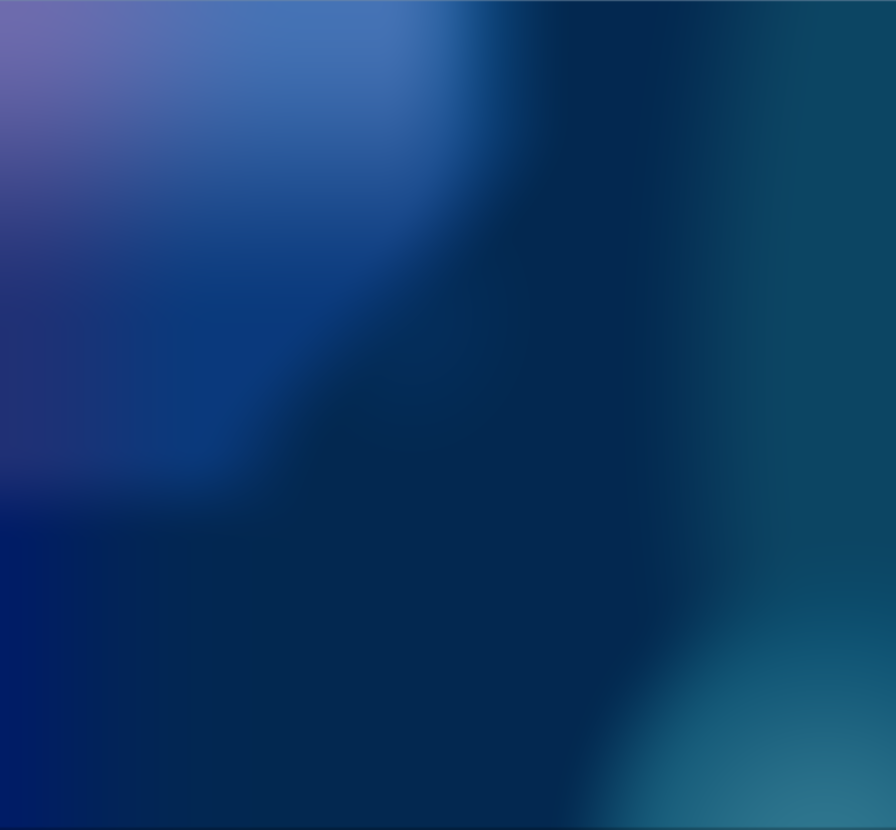
A Shadertoy shader for this background:

```glsl
// Soft blurred backdrop: violet-blue light upper left, teal on the right, cyan glow lower right.

const vec3 NAVY = vec3(0.010, 0.157, 0.312);
const vec3 INDIGO = vec3(0.000, 0.108, 0.400);
const vec3 ROYAL = vec3(0.038, 0.225, 0.485);
const vec3 PLUM = vec3(0.125, 0.190, 0.460);
const vec3 LILAC = vec3(0.430, 0.420, 0.680);
const vec3 SKY = vec3(0.270, 0.450, 0.710);
const vec3 AZURE = vec3(0.060, 0.310, 0.550);
const vec3 TEAL = vec3(0.048, 0.270, 0.388);
const vec3 LAGOON = vec3(0.045, 0.312, 0.440);
const vec3 CYAN = vec3(0.185, 0.465, 0.560);

// Elliptical falloff: 1 inside the inner rim, 0 beyond the outer rim.
float ellipseGlow(vec2 p, vec2 center, vec2 radii, float inner, float outer) {
    return 1.0 - smoothstep(inner, outer, length((p - center) / radii));
}

// Blue curtain whose right border leans outward toward the top.
float curtainMask(vec2 p) {
    float border = 0.29 + 0.285 * smoothstep(0.40, 0.86, p.y);
    float side = 1.0 - smoothstep(border - 0.09, border + 0.07, p.x);
    return side * smoothstep(0.345, 0.465, p.y);
}

// Violet to blue across, brightening upward.
vec3 curtainColor(vec2 p) {
    vec3 low = mix(PLUM, ROYAL, smoothstep(0.0, 0.24, p.x));
    vec3 high = mix(LILAC, SKY, smoothstep(0.0, 0.34, p.x));
    high = mix(high, AZURE, smoothstep(0.42, 0.58, p.x));
    return mix(low, high, smoothstep(0.60, 1.0, p.y));
}

void mainImage(out vec4 fragColor, in vec2 fragCoord) {
    vec2 p = fragCoord / iResolution.xy;

    // Dark ground with an indigo left edge and a faint central haze
    vec3 color = mix(NAVY, INDIGO, exp(-pow(p.x / 0.13, 1.5)));
    float haze = ellipseGlow(p, vec2(0.46, 0.62), vec2(0.16, 0.20), 0.0, 1.0);
    color += haze * vec3(0.006, 0.022, 0.045);

    // Teal band on the right
    float bandStart = 0.68 + 0.2 * (p.y - 0.55) * (p.y - 0.55);
    color = mix(color, TEAL, smoothstep(bandStart, bandStart + 0.21, p.x));

    // Blue curtain on the upper left
    color = mix(color, curtainColor(p), curtainMask(p));

    // Lower right glow and its bright core
    color = mix(color, LAGOON, ellipseGlow(p, vec2(0.95, -0.05), vec2(0.33, 0.40), 0.6, 1.05));
    color = mix(color, CYAN, ellipseGlow(p, vec2(0.92, -0.05), vec2(0.30, 0.33), 0.05, 1.05));

    // Thin pale rim on top, dark rim below
    color = mix(color, vec3(0.45, 0.55, 0.65), 0.5 * smoothstep(0.9975, 0.9995, p.y));
    color *= 1.0 - 0.25 * (1.0 - smoothstep(0.001, 0.005, p.y));

    fragColor = vec4(color, 1.0);
}
```
